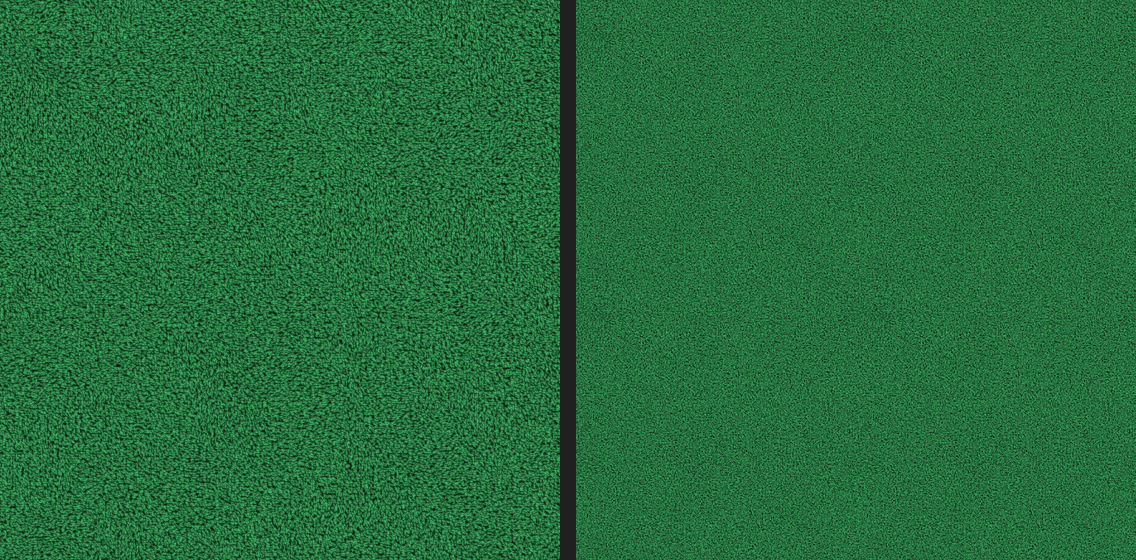
Left: one tile. Right: repeated 2 by 2.
Write a Shadertoy shader that draws this texture.

```glsl
// Green terry cloth: a dense pile of short slanted loops with dark pits, tiling seamlessly.
#define LOOPS 222.0         // loops across the canvas
#define STRETCH 1.36        // elongation of each loop
#define BASE_ANGLE -0.55    // main direction of the pile, radians
#define SWIRL 1.7           // how far the direction wanders
#define RAGGED 0.40         // irregularity of the loop outlines
#define MEAN_TONE 0.420
#define RELIEF 0.49         // contrast between loop tops and gaps
#define LOOP_VARIATION 0.12 // tone difference from loop to loop
#define PIT_DEPTH 0.22      // strength of the pits between loops
#define BROAD_SHADE 0.012   // faint wide patches
#define SIDE_LIGHT 0.10     // light falling from above

const vec3 GAP_GREEN  = vec3(0.04, 0.15, 0.07);
const vec3 PILE_GREEN = vec3(0.15, 0.45, 0.25);
const vec3 TIP_GREEN  = vec3(0.23, 0.64, 0.36);

vec2 hash2(vec2 p) {
    vec3 q = fract(p.xyx * vec3(0.1031, 0.1030, 0.0973));
    q += dot(q, q.yzx + 33.33);
    return fract((q.xx + q.yz) * q.zy);
}

// Dot product of a wrapped lattice gradient with the offset from its corner
float cornerSlope(vec2 corner, vec2 offset, vec2 period, float seed) {
    float a = 6.2832 * hash2(mod(corner, period) + seed).x;
    return dot(vec2(cos(a), sin(a)), offset);
}

// Gradient noise that repeats after a whole number of cells
float tiledNoise(vec2 uv, vec2 period, float seed) {
    vec2 p = uv * period;
    vec2 i = floor(p), f = p - i;
    vec2 w = f * f * f * (f * (f * 6.0 - 15.0) + 10.0);
    vec2 e = vec2(1.0, 0.0);
    float low = mix(cornerSlope(i, f, period, seed),
                    cornerSlope(i + e.xy, f - e.xy, period, seed), w.x);
    float high = mix(cornerSlope(i + e.yx, f - e.yx, period, seed),
                     cornerSlope(i + e.xx, f - e.xx, period, seed), w.x);
    return mix(low, high, w.y);
}

// Tone of the nearest loop, measured in a stretched and rotated metric
float loopTone(vec2 uv, float pileAngle) {
    vec2 ragged = vec2(tiledNoise(uv, vec2(205.0), 307.0),
                       tiledNoise(uv, vec2(205.0), 353.0));
    vec2 p = uv * LOOPS + RAGGED * ragged;
    vec2 cell = floor(p);
    float nearest = 9.0, tone = 0.0;
    for (int y = -1; y <= 1; y++)
    for (int x = -1; x <= 1; x++) {
        vec2 neighbour = cell + vec2(x, y);
        vec2 id = mod(neighbour, LOOPS);
        vec2 trait = hash2(id + 317.0);
        vec2 d = p - neighbour - mix(vec2(0.06), vec2(0.94), hash2(id + 11.0));
        float a = pileAngle + (trait.x - 0.5) * 1.4;
        vec2 along = vec2(cos(a), sin(a));
        vec2 q = vec2(dot(d, along) / STRETCH,
                      dot(d, vec2(-along.y, along.x)) * STRETCH);
        float dist2 = dot(q, q);
        if (dist2 < nearest) {
            nearest = dist2;
            tone = LOOP_VARIATION * (trait.y - 0.5) + SIDE_LIGHT * d.y;
        }
    }
    return tone + RELIEF * (exp(-3.1416 * nearest) - 0.54);
}

float clothTone(vec2 uv) {
    float wander = tiledNoise(uv, vec2(7.0, 6.0), 41.0)
                 + 0.6 * tiledNoise(uv, vec2(23.0, 19.0), 83.0);
    float pits = tiledNoise(uv, vec2(181.0, 142.0), 129.0);
    float shade = tiledNoise(uv, vec2(6.0, 4.0), 263.0)
                + tiledNoise(uv, vec2(44.0, 21.0), 211.0);
    return MEAN_TONE + loopTone(uv, BASE_ANGLE + SWIRL * wander)
         + PIT_DEPTH * pits + BROAD_SHADE * shade;
}

vec3 pileColor(float tone) {
    vec3 deep = mix(GAP_GREEN, PILE_GREEN, (tone - 0.15) / 0.30);
    vec3 lit = mix(PILE_GREEN, TIP_GREEN, (tone - 0.45) / 0.19);
    return tone < 0.45 ? deep : lit;
}

void mainImage(out vec4 fragColor, in vec2 fragCoord) {
    // Four samples per pixel smooth the loop borders
    float tone = 0.0;
    for (int k = 0; k < 4; k++) {
        vec2 shift = vec2(k % 2, k / 2) * 0.5 - 0.25;
        tone += 0.25 * clothTone((fragCoord + shift) / iResolution.xy);
    }
    fragColor = vec4(pileColor(clamp(tone, 0.07, 0.72)), 1.0);
}
```
